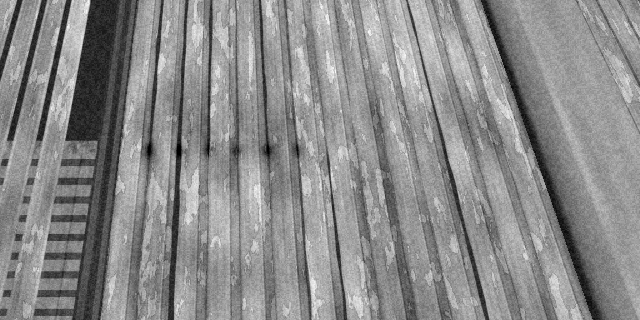
This texture is drawn by a Shadertoy shader. Its source:

```glsl
// Weathered grey planks fanning out toward the viewer, with a slatted opening on the left.
#define FAN_TOP vec2(0.430, 0.0766)    // first joint and plank width at the top
#define FAN_BOTTOM vec2(0.3125, 0.110) // the same at the bottom
#define PLANKS 14.0
#define WOOD_TONE 0.575
#define DARK_TONE 0.16
#define STAIN_HEIGHT 0.47
#define RUNG_PITCH 0.0585
#define GRAIN 0.11
#define FLAKES 0.13

// Half widths of the joints, in plank widths, above and below the stain line
const float UPPER_GAP[15] = float[](.03, .06, .06, .05, .03, .05, .03, .02, .02, .02, .02, .04, .02, .02, .02);
const float LOWER_GAP[15] = float[](.03, .02, .09, .02, .02, .02, .035, .045, .02, .02, .02, .065, .02, .02, .02);

float hash(vec2 p) {
    return fract(sin(dot(p, vec2(12.9898, 78.233))) * 43758.5453);
}

float noise(vec2 p) {
    vec2 i = floor(p), f = fract(p);
    f = f * f * (3.0 - 2.0 * f);
    return mix(mix(hash(i), hash(i + vec2(1, 0)), f.x),
               mix(hash(i + vec2(0, 1)), hash(i + vec2(1, 1)), f.x), f.y);
}

float fbm(vec2 p) {
    float sum = 0.0, amp = 0.53;
    for (int i = 0; i < 4; i++) {
        sum += amp * noise(p);
        p = p * 2.03 + 17.3;
        amp *= 0.5;
    }
    return sum;
}

float band(float x, float a, float b, float soft) {
    return smoothstep(a - soft, a + soft, x) - smoothstep(b - soft, b + soft, x);
}

// Stained, streaked wood; k runs across the planks and t runs down them
float wood(float k, float t, float id) {
    vec2 q = vec2(k, t) + id * vec2(3.7, 5.1);
    float tone = WOOD_TONE + 0.07 * (hash(vec2(id, 4.0)) - 0.5);
    tone += 0.42 * (fbm(q * vec2(1.3, 5.0)) - 0.5);
    tone += 0.16 * (fbm(vec2(k * 13.0, t * 5.0 + id)) - 0.5);
    // Paler paint left near the top, with a ragged lower edge
    float edge = 0.2 + 0.2 * hash(vec2(id, 9.0)) + 0.15 * (fbm(q * 7.0) - 0.5);
    tone += 0.06 * (1.0 - smoothstep(edge - 0.04, edge + 0.05, t));
    // Peeling flakes with a thin shaded rim
    float flake = fbm(q * vec2(4.5, 17.0)) + 0.22 * (noise(q * vec2(1.0, 4.0)) - 0.5);
    tone += FLAKES * smoothstep(0.64, 0.67, flake);
    return tone - 0.06 * band(flake, 0.60, 0.635, 0.012);
}

// Dark void with a pale ledge and a ladder of slats below it
float opening(float k, float t, float soft) {
    float rung = abs(fract((t - 0.508) / RUNG_PITCH + 0.5) - 0.5);
    float slats = mix(0.27, 0.53, smoothstep(0.16, 0.22, rung));
    slats += 0.1 * (noise(vec2(k * 9.0, t * 30.0)) - 0.5);
    slats -= 0.1 * band(k, -1.3, -1.24, soft);
    float ledge = 0.42 + 0.5 * (fbm(vec2(k * 9.0, t * 70.0)) - 0.4);
    float below = mix(ledge, slats, smoothstep(0.478, 0.484, t));
    return mix(DARK_TONE, below, smoothstep(0.437, 0.443, t));
}

void mainImage(out vec4 fragColor, in vec2 fragCoord) {
    vec2 p = fragCoord / iResolution.y;
    float t = 1.0 - p.y;
    vec2 fan = mix(FAN_TOP, FAN_BOTTOM, t);
    float k = (p.x - fan.x) / fan.y;
    float soft = 0.8 / (iResolution.y * fan.y);
    float id = floor(k);
    float tone = wood(k, t, id);

    if (k < 0.0) {
        // Loose boards, opening and dark post
        float gap = abs(fract(k + 1.3) - 0.5) - 0.11;
        float board = smoothstep(-soft, soft, gap) * (1.0 - smoothstep(-1.74 - soft, -1.74 + soft, k));
        float boardTone = wood(k, t, floor(k + 0.8)) + 0.08 * band(gap, 0.03, 0.1, 0.03);
        tone = mix(opening(k, t, soft), boardTone, board);
        float post = 0.2 + 0.11 * band(k, -0.7, -0.48, soft) + 0.15 * band(k, -0.24, -0.06, soft);
        post += 0.1 * (fbm(vec2(k * 9.0, t * 6.0)) - 0.5);
        tone = mix(tone, post, smoothstep(-0.79 - soft, -0.79 + soft, k));
    } else if (k < PLANKS) {
        // Raised face, recessed strip and groove on each plank
        float f = fract(k);
        tone += 0.05 * band(f, 0.08, 0.68, 0.05) - 0.05 * band(f, 0.72, 0.98, 0.03);
        tone += 0.08 * band(f, 0.66, 0.69, soft) - 0.12 * band(f, 0.71, 0.75, soft);
        // Joints that open and close along their length
        float wobble = 0.05 * (noise(vec2(id, t * 14.0)) - 0.5);
        float joint = clamp(floor(k + 0.5), 0.0, PLANKS);
        float d = abs(k - joint + wobble);
        float gap = mix(UPPER_GAP[int(joint)], LOWER_GAP[int(joint)], smoothstep(0.4, 0.55, t));
        float depth = mix(0.35, 0.95, smoothstep(0.02, 0.045, gap));
        tone -= 0.09 * exp(-d * 12.0);
        tone = mix(tone, DARK_TONE, depth * (1.0 - smoothstep(gap - soft, gap + soft, d)));
        // Rust stains where the rail behind is nailed
        float stain = exp(-pow((t - STAIN_HEIGHT) / 0.022, 2.0) - pow(d / 0.2, 2.0));
        tone -= 0.28 * stain * band(joint, 0.5, 6.5, 0.1);
    } else {
        // Shadow gap, rounded beam, broad smooth panel and outer boards
        float beam = mix(0.40, 0.55, smoothstep(14.3, 15.2, k)) + 0.12 * (fbm(vec2(k * 3.0, t * 6.0)) - 0.5);
        float panel = 0.61 + 0.14 * (fbm(vec2(k * 2.0, t * 5.0)) - 0.5) + 0.05 * band(k, 15.35, 15.6, 0.08);
        float outer = wood(k, t, floor((k - 17.86) / 0.87)) - 0.02;
        float seam = abs(fract((k - 17.86) / 0.87 + 0.5) - 0.5);
        outer -= 0.22 * (1.0 - smoothstep(0.03, 0.06 + soft, seam));
        tone = mix(beam, panel, smoothstep(15.3 - soft, 15.3 + soft, k));
        tone = mix(tone, outer, smoothstep(17.86 - soft, 17.86 + soft, k));
        tone = mix(0.11, tone, smoothstep(14.12, 14.42, k));
    }

    // Fine surface grain
    tone += GRAIN * (hash(floor(p * 256.0)) - 0.5) + 0.06 * (noise(p * 110.0) - 0.5);
    fragColor = vec4(vec3(clamp(tone, 0.0, 1.0)), 1.0);
}
```
